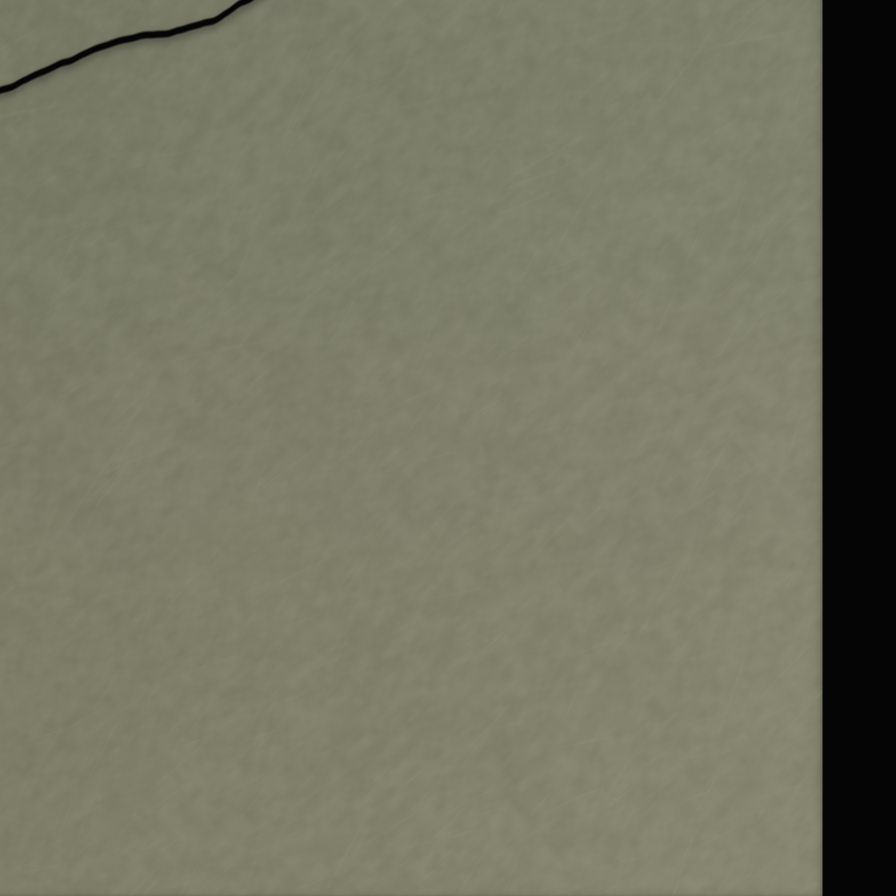
A WebGL 1 fragment shader for this texture:

```glsl
precision highp float;
// A flat sheet of olive-grey fibrous paper with a black band along the right
// and a thin wavering crack across the upper left corner.
// Value noise makes the mottling; layered cells of short strokes make the fibres.

uniform vec2 u_resolution;

#define PAPER_COLOR vec3(0.498, 0.500, 0.418)
#define INK_COLOR vec3(0.019, 0.019, 0.018)
#define BAND_X 0.918
#define CRACK_HALF_WIDTH 0.0036
#define CRACK_SHADOW 0.22
#define MOTTLE_SCALE 85.0
#define MOTTLE_AMOUNT 0.042
#define FIBRE_SCALE 11.0
#define FIBRE_AMOUNT 0.013
#define FIBRE_ANGLE 0.72
#define FIBRE_SPREAD 1.1

float hash(vec2 p) {
  vec3 q = fract(vec3(p.xyx) * 0.1031);
  q += dot(q, q.yzx + 33.33);
  return fract((q.x + q.y) * q.z);
}

float valueNoise(vec2 p) {
  vec2 cell = floor(p);
  vec2 f = fract(p);
  f = f * f * (3.0 - 2.0 * f);
  float low = mix(hash(cell), hash(cell + vec2(1.0, 0.0)), f.x);
  float high = mix(hash(cell + vec2(0.0, 1.0)), hash(cell + 1.0), f.x);
  return mix(low, high, f.y);
}

mat2 rotation(float angle) {
  float c = cos(angle);
  float s = sin(angle);
  return mat2(c, -s, s, c);
}

// One thin tapered stroke in each cell, gathered from the neighbouring cells.
float fibreLayer(vec2 p, float seed) {
  vec2 cell = floor(p);
  float sum = 0.0;
  for (int j = -1; j <= 1; j++) {
    for (int i = -1; i <= 1; i++) {
      vec2 id = cell + vec2(float(i), float(j));
      vec2 key = id + seed * 17.0 + 40.0;
      vec2 center = id + vec2(hash(key), hash(key + 71.3));
      float angle = FIBRE_ANGLE + FIBRE_SPREAD * (hash(key + 23.7) - 0.5);
      vec2 q = rotation(angle) * (p - center);
      q.y += 0.12 * (hash(key + 9.1) - 0.5) * q.x * q.x;
      float taper = 1.0 - smoothstep(0.25, 0.9, abs(q.x));
      float core = 1.0 - smoothstep(0.004, 0.032, abs(q.y));
      sum += taper * core * (hash(key + 51.9) - 0.2);
    }
  }
  return sum;
}

// Height of the crack: a rising line with one stretched wave and slight jitter.
float crackHeight(float x) {
  float wave = sin(6.2832 * pow(max(x, 0.0) / 0.27, 1.6));
  float jitter = valueNoise(vec2(x * 75.0, 4.0)) - 0.5;
  return 0.899 + 0.36 * x + 0.0075 * wave + 0.003 * jitter;
}

void main() {
  vec2 uv = gl_FragCoord.xy / u_resolution;
  float pixel = 1.0 / min(u_resolution.x, u_resolution.y);

  // Broad light: brighter to the lower right, cooler towards the top.
  vec3 color = PAPER_COLOR;
  color += 0.036 * (uv.x - 0.46) + 0.024 * (0.5 - uv.y);
  color += vec3(-0.010, 0.0, 0.010) * (uv.y - 0.5);

  // Fine mottling, slightly drawn out along the fibres.
  vec2 grain = rotation(FIBRE_ANGLE) * uv * vec2(0.7, 1.0) + 3.0;
  float mottle = 0.6 * valueNoise(grain * MOTTLE_SCALE);
  mottle += 0.4 * valueNoise(grain * MOTTLE_SCALE * 2.1 + 19.0);
  color += MOTTLE_AMOUNT * (mottle - 0.5);
  float cloud = valueNoise(uv * 14.0 + 7.0) - 0.5;
  color += 0.008 * cloud * vec3(1.0, 0.9, 0.7);

  // Pale fibres at several scales.
  float fibres = 0.0;
  for (int k = 0; k < 4; k++) {
    float layer = float(k);
    fibres += fibreLayer(uv * FIBRE_SCALE * (1.0 + 0.45 * layer) + layer * 5.3, layer);
  }
  color += FIBRE_AMOUNT * fibres * vec3(1.0, 1.0, 0.8);

  // Soft darkening where the sheet meets the band and the lower border.
  color *= 1.0 - 0.22 * exp(-max(BAND_X - uv.x, 0.0) / 0.004);
  color *= 1.0 - 0.12 * exp(-uv.y / 0.003);

  // Crack with a faint shadow just below it.
  float drop = (uv.y - crackHeight(uv.x)) * 0.94;
  float shadow = exp(-pow((drop + 0.004) / 0.0075, 2.0));
  color *= 1.0 - CRACK_SHADOW * shadow;
  float soft = max(1.2 * pixel, 0.0018);
  float crack = 1.0 - smoothstep(CRACK_HALF_WIDTH - soft, CRACK_HALF_WIDTH + soft, abs(drop));
  color = mix(color, INK_COLOR, crack);

  // Black band on the right.
  float band = smoothstep(BAND_X - pixel, BAND_X + pixel, uv.x);
  color = mix(color, INK_COLOR, band);

  gl_FragColor = vec4(color, 1.0);
}
```
